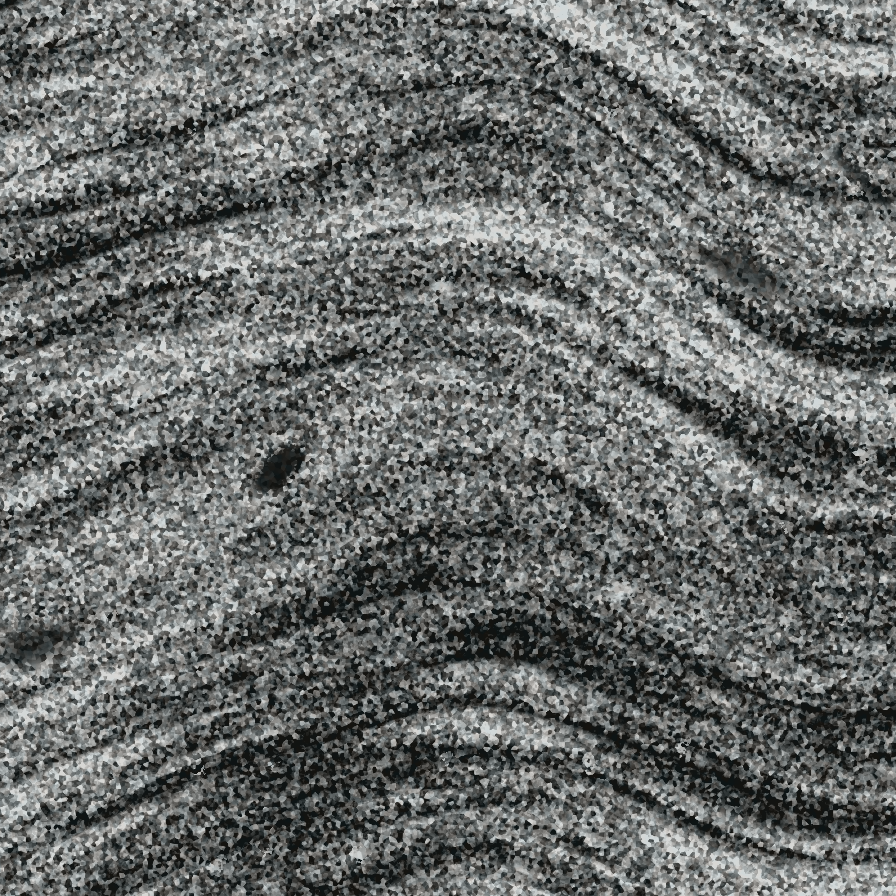
Give the GLSL for this texture, as a Shadertoy shader.

```glsl
// Folded grey gneiss: speckled mineral grains in dark and light bands arched over a crest.

float hash(vec2 p) {
    vec3 q = fract(p.xyx * vec3(0.1031, 0.1030, 0.0973));
    q += dot(q, q.yzx + 33.33);
    return fract((q.x + q.y) * q.z);
}

// Cellular noise: random shade per cell, blended at the borders (higher crispness = harder)
float cells(vec2 p, float crispness) {
    vec2 base = floor(p);
    float shade = 0.0, total = 0.0;
    for (int j = -1; j <= 1; j++)
    for (int i = -1; i <= 1; i++) {
        vec2 id = base + vec2(i, j);
        vec2 toSeed = id + vec2(hash(id + 17.3), hash(id + 71.9)) - p;
        float weight = exp(-crispness * dot(toSeed, toSeed));
        shade += weight * hash(id + 5.7);
        total += weight;
    }
    return shade / total;
}

// Depth of the layers below the crest of the fold
float foldDrop(vec2 p) {
    float d = p.x - 0.54;
    float left = mix(0.44, 0.25, p.y) * (sqrt(d * d + 0.02) - 0.1414);
    float right = mix(0.13, 0.2, smoothstep(0.1, 0.5, p.y)) * smoothstep(0.0, 0.42, d);
    return d < 0.0 ? left : right;
}

// Soft tilted ellipse, 1 inside and 0 outside
float lens(vec2 p, vec2 center, float angle, vec2 radius, float softness) {
    vec2 q = p - center;
    float c = cos(angle), s = sin(angle);
    q = vec2(c * q.x + s * q.y, c * q.y - s * q.x) / radius;
    return 1.0 - smoothstep(1.0 - softness, 1.0 + softness, length(q));
}

// Sparse pale crystals, one candidate per grid square
float flecks(vec2 p) {
    vec2 id = floor(p * 11.0);
    vec2 center = (id + 0.2 + 0.6 * vec2(hash(id + 3.1), hash(id + 8.4))) / 11.0;
    float radius = mix(0.003, 0.009, pow(hash(id + 22.0), 2.0));
    return step(0.78, hash(id + 41.0)) * lens(p, center, 0.5, radius * vec2(1.3, 1.0), 0.35);
}

void mainImage(out vec4 fragColor, in vec2 fragCoord) {
    vec2 p = fragCoord / iResolution.y;

    // Grains at two sizes
    float grain = cells(p * 200.0, 15.0) - 0.5;
    float fine = cells(p * 340.0 + 50.0, 12.0) - 0.5;

    // Layer coordinates, rippled and frayed by the grains
    float layer = p.y + foldDrop(p);
    layer += 0.006 * sin(9.0 * p.x + 14.0 * layer) + 0.003 * sin(23.0 * p.x - 31.0 * layer);
    layer += 0.005 * grain;
    float x = p.x + 0.01 * fine;

    // Foliation, fainter in the massive core of the fold
    float banding = mix(0.65, 1.15, smoothstep(0.06, 0.2, abs(layer - 0.48)));
    float bands = 0.30 * (cells(vec2(x * 2.5, layer * 15.0), 5.0) - 0.5)
                + 0.32 * (cells(vec2(x * 4.0, layer * 42.0) + 20.0, 5.0) - 0.5)
                + 0.28 * (cells(vec2(x * 7.0, layer * 95.0) + 60.0, 6.0) - 0.5);
    float seams = smoothstep(0.66, 0.88, cells(vec2(x * 2.2, layer * 58.0) + 90.0, 8.0));

    float tone = 0.425 + banding * (bands - 0.2 * seams) + 0.6 * grain + 0.24 * fine;

    // Pale feldspar patches and crystals
    vec2 rough = p + 0.012 * vec2(grain, fine);
    tone += 0.13 * lens(rough, vec2(0.71, 0.75), -0.6, vec2(0.10, 0.025), 0.8);
    tone += 0.10 * lens(rough, vec2(0.30, 0.48), 0.6, vec2(0.16, 0.05), 0.9);
    float crystal = max(flecks(rough), lens(rough, vec2(0.69, 0.34), 0.2, vec2(0.025, 0.009), 0.4));
    tone = mix(tone, 0.76 + 0.2 * grain, 0.85 * crystal);

    // Dark mica clots and lenses
    float clot = lens(rough, vec2(0.313, 0.478), 0.75, vec2(0.037, 0.017), 0.25);
    clot = max(clot, 0.75 * lens(rough, vec2(0.04, 0.285), 0.3, vec2(0.035, 0.02), 0.6));
    clot = max(clot, 0.7 * lens(rough, vec2(0.83, 0.70), -0.5, vec2(0.055, 0.016), 0.5));
    clot = max(clot, 0.8 * lens(rough, vec2(0.965, 0.80), -0.75, vec2(0.05, 0.008), 0.5));
    tone = mix(tone, 0.11 + 0.12 * grain, clot);

    // Near-neutral grey with a faint green, blue or pink tint
    float tint = cells(p * 150.0 + 30.0, 8.0) - 0.5;
    vec3 color = clamp(tone, 0.07, 0.84) + vec3(-0.006, 0.005, 0.0);
    color += tint * vec3(0.035, -0.005, -0.025);
    fragColor = vec4(color, 1.0);
}
```
